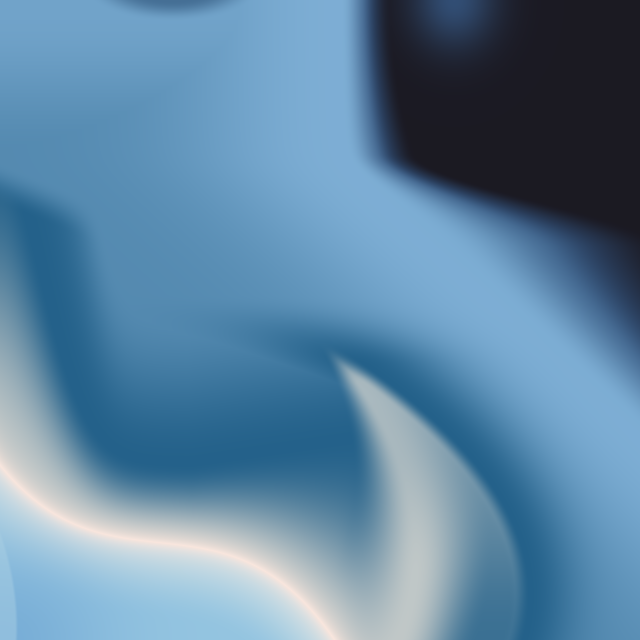
Give the GLSL for this background, as a WebGL 1 fragment shader.

```glsl
precision highp float;
uniform vec2 u_resolution;

const vec3 NIGHT = vec3(0.105, 0.10, 0.135);
const vec3 NAVY = vec3(0.19, 0.31, 0.47);
const vec3 DEEP = vec3(0.14, 0.38, 0.54);
const vec3 MID_BLUE = vec3(0.33, 0.54, 0.69);
const vec3 SKY = vec3(0.49, 0.68, 0.83);
const vec3 SILVER = vec3(0.75, 0.78, 0.78);
const vec3 CREAM = vec3(1.0, 0.91, 0.87);

float bell(float x) {
  return exp(-x * x);
}

// Smooth version of max(x, 0)
float softRamp(float x, float k) {
  return 0.5 * (x + sqrt(x * x + k * k));
}

// Height of the lower rim of the blue basin
float basinHeight(float x) {
  return 0.27 + 0.47 * exp(-pow(max(x, 0.0) / 0.095, 1.8)) + 0.15 * max(x - 0.3, 0.0);
}

// Height of the bright wave
float waveHeight(float x) {
  float u = x - 0.25;
  return 0.152 - 0.11 * u - 6.0 * u * u * u;
}

void main() {
  vec2 p = gl_FragCoord.xy / u_resolution;

  // Sky ridge and the edge of the night
  float ridge = 0.522 + 1.1 * softRamp(0.745 - p.y, 0.03);
  float fall = 1.0 - p.y;
  float night = 0.608 + 0.6 * fall * fall + 0.33 * smoothstep(0.76, 0.61, p.y);
  float dusk = (p.x - ridge) / (night - ridge);

  // Soft blue ground
  float light = max(bell((p.x - ridge) / 0.25), 0.7 * smoothstep(0.75, 0.98, p.y));
  vec3 ground = mix(MID_BLUE, SKY, light);

  // Signed distance to the outer edge of the fin
  float h = p.y - 0.07;
  float fin = (p.x - 0.825 + 2.0 * h * h) / sqrt(1.0 + 16.0 * h * h);

  // Basin shade and the shadow around the fin
  float rim = basinHeight(p.x);
  float slope = (basinHeight(p.x + 0.01) - rim) / 0.01;
  float aboveRim = (p.y - rim) / sqrt(1.0 + slope * slope);
  float basin = (1.0 - smoothstep(0.0, 0.25, aboveRim)) * smoothstep(0.03, -0.03, fin);
  float shadow = bell(fin / 0.075) * smoothstep(0.54, 0.43, p.y);
  vec3 color = mix(ground, DEEP, max(basin, shadow));

  // Shaded arch on the upper edge
  float arch = length((p - vec2(0.27, 1.03)) / vec2(0.13, 0.058));
  color = mix(color, vec3(0.24, 0.40, 0.55), 0.85 * smoothstep(1.1, 0.55, arch));

  // Dusk and night, with a faint cloud
  color = mix(color, NAVY, smoothstep(0.12, 0.78, dusk));
  color = mix(color, NIGHT, smoothstep(0.5, 1.05, dusk));
  float cloud = bell(length((p - vec2(0.71, 1.0)) / vec2(0.065, 0.075)));
  color = mix(color, vec3(0.21, 0.34, 0.51), 0.85 * cloud * smoothstep(0.6, 1.1, dusk));

  // Silver fin: bright spine, fading to either side
  float lift = p.y - 0.14;
  float spine = 0.65 - 1.3 * lift * lift;
  float inner = spine - 0.02 - 0.3 * max(0.455 - p.y, 0.0);
  float low = mix(0.15, 0.65, smoothstep(0.0, 0.35, p.y));
  float finPale = smoothstep(inner, spine, p.x);
  finPale *= mix(1.0, low, smoothstep(spine, spine + 0.12, p.x));
  finPale *= smoothstep(0.47, 0.40, p.y) * mix(0.85, 1.0, smoothstep(0.3, 0.1, p.y));

  // Haze between the wave and the basin
  float wave = waveHeight(p.x);
  float s = (p.y - wave) / (rim - wave);
  float haze = smoothstep(1.04, 0.0, s) * smoothstep(0.72, 0.52, p.x);
  float pale = 1.0 - (1.0 - finPale) * (1.0 - haze);
  color = mix(color, SILVER, pale * smoothstep(0.003, -0.022, fin));

  // Pale water below the wave
  float u = p.x - 0.25;
  float waveSlope = 0.11 + 18.0 * u * u;
  float above = (p.y - wave) / sqrt(1.0 + waveSlope * waveSlope);
  vec3 water = mix(vec3(0.75, 0.85, 0.89), vec3(0.58, 0.77, 0.88), smoothstep(0.0, 0.12, -above));
  water = mix(water, vec3(0.47, 0.68, 0.84), bell(length(p / vec2(0.17, 0.14))));
  float margin = 0.025 - 1.2 * (p.y - 0.02) * (p.y - 0.02);
  water = mix(water, vec3(0.66, 0.81, 0.89), 0.5 * smoothstep(0.004, -0.002, p.x - margin));
  color = mix(color, water, smoothstep(0.008, -0.008, above));

  // Glow along the wave
  color = mix(color, CREAM, 0.9 * exp(-abs(above) / 0.018));

  gl_FragColor = vec4(color, 1.0);
}
```
